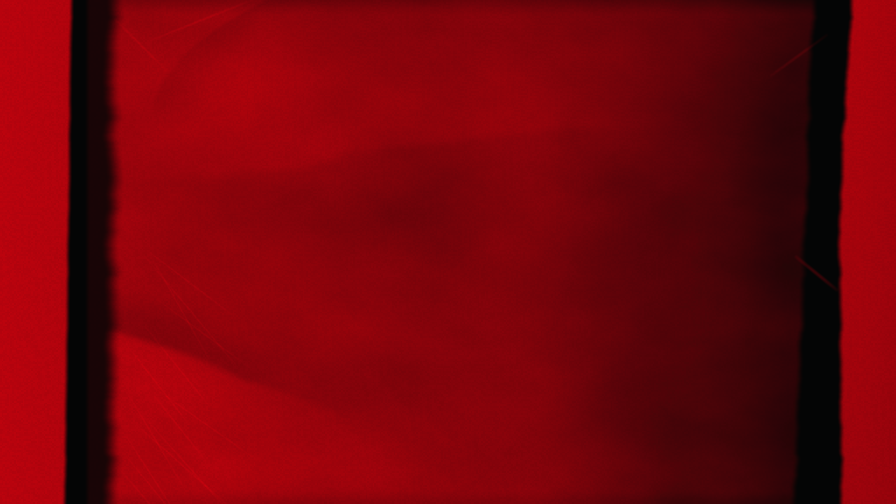
Write a WebGL 2 fragment shader that draws this background.

```glsl
#version 300 es
precision highp float;

uniform vec2 u_resolution;
out vec4 outColor;

float hash(vec2 p) {
  return fract(sin(dot(p, vec2(127.1, 311.7))) * 43758.5453);
}

float valueNoise(vec2 p) {
  vec2 cell = floor(p), f = fract(p);
  f = f * f * (3.0 - 2.0 * f);
  return mix(mix(hash(cell), hash(cell + vec2(1, 0)), f.x),
             mix(hash(cell + vec2(0, 1)), hash(cell + 1.0), f.x), f.y);
}

float fbm(vec2 p) {
  float sum = 0.0, amplitude = 0.5;
  for (int i = 0; i < 5; i++) {
    sum += amplitude * valueNoise(p);
    p = mat2(1.6, 1.2, -1.2, 1.6) * p + 7.3;
    amplitude *= 0.5;
  }
  return sum;
}

// Soft elliptical glow, 1 at its centre
float glow(vec2 uv, vec2 center, vec2 radius) {
  vec2 d = (uv - center) / radius;
  return exp(-dot(d, d));
}

// Thin line between two points, in aspect-corrected units
float scratch(vec2 p, vec2 a, vec2 b, float width) {
  vec2 ab = b - a;
  float t = clamp(dot(p - a, ab) / dot(ab, ab), 0.0, 1.0);
  return (1.0 - smoothstep(0.0, width, length(p - a - ab * t))) * sin(3.1416 * mix(0.1, 0.9, t));
}

// Brightness of the painted panel: falloff, glows and smoky folds
float panelTone(vec2 uv, vec2 p) {
  float tone = mix(0.59, 0.53, smoothstep(0.2, 0.6, uv.x));
  tone -= 0.20 * smoothstep(0.54, 0.80, uv.x + 0.04 * (fbm(p * 5.0) - 0.5));
  tone -= 0.15 * smoothstep(0.76, 0.91, uv.x);
  tone += 0.06 * glow(uv, vec2(0.33, 0.77), vec2(0.25, 0.14));
  tone += 0.07 * glow(uv, vec2(0.18, 0.10), vec2(0.15, 0.20));
  tone += 0.04 * glow(uv, vec2(0.62, 0.24), vec2(0.07, 0.13));
  tone -= 0.07 * glow(uv, vec2(0.45, 0.58), vec2(0.11, 0.08));
  tone -= 0.07 * glow(uv, vec2(0.42, 0.23), vec2(0.11, 0.08));
  tone -= 0.06 * glow(uv, vec2(0.78, 0.12), vec2(0.12, 0.25));

  // Upper fold, bright above and shaded below
  float fold = uv.y - 0.64 - 0.10 * smoothstep(0.15, 0.65, uv.x) - 0.03 * (fbm(p * 7.0) - 0.5);
  tone -= 0.05 * smoothstep(0.015, -0.01, fold) * smoothstep(-0.16, 0.0, fold)
        * glow(uv, vec2(0.42, uv.y), vec2(0.23, 1.0));

  // Lower left fold, lit beneath its slanted edge
  float slant = uv.y - 0.345 + 0.65 * (uv.x - 0.13) + 0.02 * (fbm(p * 8.0) - 0.5);
  float foldFade = 1.0 - smoothstep(0.18, 0.42, uv.x);
  tone += 0.06 * foldFade * smoothstep(0.01, -0.015, slant) * smoothstep(-0.25, 0.0, slant);
  tone -= 0.09 * foldFade * smoothstep(-0.01, 0.01, slant) * (1.0 - smoothstep(0.01, 0.14, slant));

  // Curved crease in the upper left corner
  float crease = uv.x - 0.17 - 2.4 * pow(max(uv.y - 0.77, 0.0), 2.0);
  tone -= 0.05 * smoothstep(-0.004, 0.006, crease) * (1.0 - smoothstep(0.0, 0.07, crease))
        * smoothstep(0.74, 0.84, uv.y);

  tone += 0.16 * (fbm(p * vec2(3.0, 4.5) + 1.7) - 0.48);
  tone += 0.07 * (fbm(p * vec2(9.0, 14.0) + 4.0) - 0.48);
  return tone - 0.13 * smoothstep(0.965, 1.01, uv.y) - 0.06 * smoothstep(0.03, 0.0, uv.y);
}

// Fine fibres fanning along the left side, and a few on the right
float fibres(vec2 p) {
  float sum = 0.0;
  for (int i = 0; i < 14; i++) {
    float k = float(i);
    vec2 start = vec2(0.23 + 0.09 * hash(vec2(k, 1.0)), 0.06 + 0.46 * hash(vec2(k, 2.0)));
    vec2 reach = vec2(0.10 + 0.12 * hash(vec2(k, 3.0)), -0.12 - 0.12 * hash(vec2(k, 4.0)));
    sum += 0.05 * scratch(p, start, start + reach, 0.003);
  }
  sum += 0.06 * scratch(p, vec2(0.23, 0.96), vec2(0.33, 0.86), 0.004);
  sum += 0.07 * scratch(p, vec2(0.30, 0.92), vec2(0.50, 1.00), 0.004);
  sum += 0.10 * scratch(p, vec2(1.53, 0.85), vec2(1.64, 0.93), 0.005);
  return sum + 0.20 * scratch(p, vec2(1.58, 0.49), vec2(1.66, 0.425), 0.006);
}

void main() {
  vec2 uv = gl_FragCoord.xy / u_resolution;
  vec2 p = vec2(uv.x * u_resolution.x / u_resolution.y, uv.y);
  float ragged = fbm(vec2(3.0, uv.y * 22.0)) - 0.48;

  // Frame edges, slightly tilted and uneven
  float stripLeft = mix(0.073, 0.080, uv.y) + 0.002 * ragged;
  float panelLeft = 0.127 + 0.012 * ragged;
  float panelRight = mix(0.888, 0.908, uv.y) + 0.008 * ragged;
  float stripRight = 0.934 + 0.005 * (1.0 - uv.y) + 0.014 * smoothstep(0.55, 1.0, uv.y) + 0.006 * ragged;

  // Black gaps with a dim border, then the panel and outer strips
  float tone = 0.015 + 0.08 * smoothstep(0.094, 0.101, uv.x) * (1.0 - smoothstep(0.13, 0.15, uv.x));
  float panel = smoothstep(panelLeft - 0.012, panelLeft + 0.010, uv.x)
              * (1.0 - smoothstep(panelRight - 0.006, panelRight + 0.004, uv.x));
  tone = mix(tone, panelTone(uv, p), panel) + fibres(p);
  tone = mix(tone, 0.72 - 0.03 * uv.x / 0.08, 1.0 - smoothstep(stripLeft - 0.004, stripLeft + 0.003, uv.x));
  float rightTone = 0.61 + 0.06 * uv.y - 0.7 * max(uv.x - 0.96, 0.0);
  tone = mix(tone, rightTone, smoothstep(stripRight - 0.003, stripRight + 0.005, uv.x));

  // Film grain scaled by brightness
  tone *= 1.0 + 0.06 * (hash(floor(uv * vec2(512.0, 288.0))) - 0.5);
  outColor = vec4(tone, 0.010 + 0.008 * (1.0 - smoothstep(0.1, 0.5, tone)), 0.018 + 0.045 * tone, 1.0);
}
```
